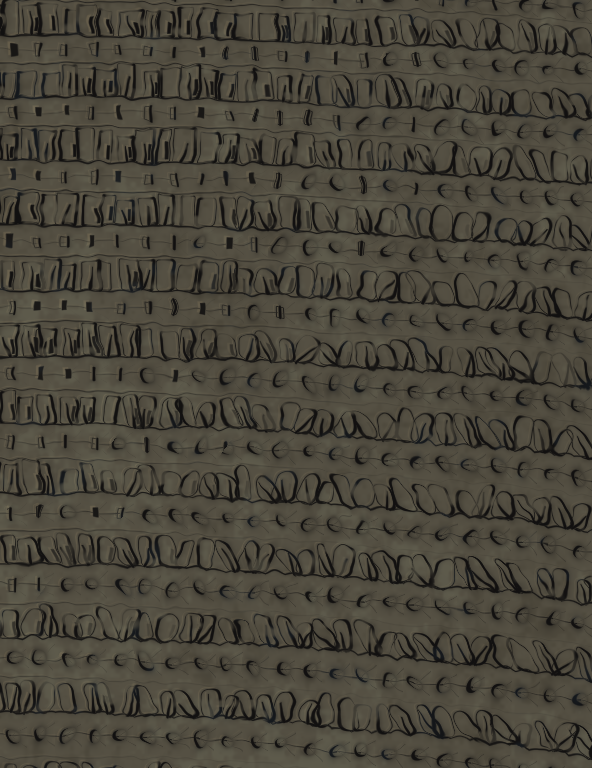
Write a Shadertoy shader that draws this pattern.

```glsl
// Carved stone courses: rows of tall cells alternate with rows of small marks.
// Rows sag to the right; windows at upper left morph into petals and hooks.
// Courses repeat with floor and fract; hashes vary each cell.

const float ASPECT = 0.7695; // width in units of height
const vec3 ROW_CURVE = vec3(-0.308, 12.62, -1.39); // course number from depth
const vec2 SAG = vec2(0.026, 0.032); // drop at right: top, extra below
const float TALL_COUNT = 30.0;
const float MARK_COUNT = 22.0;
const float TALL_HALF = 0.0205;
const float BASELINE = 0.022;
const float HAIR = 0.0011; // thin groove
const float GROOVE = 0.0042; // thick groove
const float SOFTNESS = 0.0013;
const vec3 STONE = vec3(0.333, 0.314, 0.263);
const vec3 PALE = vec3(0.366, 0.354, 0.296);
const vec3 SHADE = vec3(0.30, 0.281, 0.232);
const vec3 DARK = vec3(0.055, 0.051, 0.052);
const vec3 TAN = vec3(0.085, 0.068, 0.042);
const vec3 BLUE = vec3(0.07, 0.085, 0.105);

vec3 hash3(vec2 p) {
  vec3 q = fract(p.xyx * vec3(0.1031, 0.1030, 0.0973));
  q += dot(q, q.yxz + 33.33);
  return fract((q.xxy + q.yzz) * q.zyx);
}

float noise(vec2 p) {
  vec2 i = floor(p), f = fract(p);
  f = f * f * (3.0 - 2.0 * f);
  return mix(mix(hash3(i).x, hash3(i + vec2(1, 0)).x, f.x),
             mix(hash3(i + vec2(0, 1)).x, hash3(i + 1.0).x, f.x), f.y);
}

float box(vec2 p, vec2 size, float r) {
  vec2 d = abs(p) - size + r;
  return length(max(d, 0.0)) + min(max(d.x, d.y), 0.0) - r;
}

float segment(vec2 p, vec2 a, vec2 b) {
  vec2 k = b - a;
  return length(p - a - k * clamp(dot(p - a, k) / dot(k, k), 0.0, 1.0));
}

float fill(float d) {
  float aa = max(SOFTNESS, 0.8 / iResolution.y);
  return 1.0 - smoothstep(-aa, aa, d);
}

// Soft-edged core inside a wider shadow
float groove(float d, float w) {
  return max(fill(abs(d) - w * 0.5), 0.34 * exp(-abs(d) / (w * 1.1)));
}

// Worn bars or slanted, tapered petals with inner strokes
float tallCells(vec2 q, float row, float morph) {
  float pitch = ASPECT / TALL_COUNT, ink = 0.0;
  float wear = smoothstep(0.12, 0.45, noise(q * 70.0 + row * 9.0));
  for (int i = -1; i <= 1; i++) {
    float id = floor(q.x / pitch) + float(i);
    vec3 h = hash3(vec2(id + 40.0, row * 7.0 + 11.0));
    vec3 k = hash3(vec2(id + 90.0, row * 5.0 + 63.0));
    vec2 size = vec2(pitch * mix(0.3, 0.52, h.z), TALL_HALF * mix(0.75, 1.02, k.x));
    vec2 g = q - vec2((id + 0.3 + 0.4 * h.x) * pitch, size.y - TALL_HALF);
    g.x -= g.y * ((h.y - 0.5) * mix(0.1, 1.15, morph) - 0.12 * morph);
    g.x *= 1.0 + 0.45 * morph * (k.z - 0.25) * g.y / size.y;
    vec2 u = g / size;
    float d = box(g, size, mix(0.001, size.x * 0.95, smoothstep(0.0, 0.6, morph)));
    float side = smoothstep(-0.5, 0.9, sign(k.y - 0.35) * u.x - 0.25 * u.y);
    float flank = mix(0.4, 1.0, max(morph, smoothstep(0.3, 0.9, abs(u.x))));
    ink = max(ink, groove(d, mix(HAIR, GROOVE, side)) * mix(0.3, 1.0, wear) * flank);
    // Inner stroke and dark slot
    float foot = (k.z - 0.5) * size.x * (0.5 + morph);
    float stroke = segment(g, vec2(foot, -size.y), vec2(-foot * 1.5, size.y * mix(0.1, 0.75, h.x)));
    float taper = mix(GROOVE, HAIR, smoothstep(-1.0, 1.0, u.y));
    ink = max(ink, step(0.42, k.y) * groove(stroke, taper) * mix(0.4, 1.0, wear));
    float slot = box(g - size * vec2(0.55, -0.3), vec2(0.0022, size.y * 0.5), 0.001);
    ink = max(ink, step(0.45, k.z) * (1.0 - morph) * fill(slot));
  }
  return ink;
}

// Windows at left, ticks between, hooks with chevrons at right
float smallMarks(vec2 q, float row, float morph) {
  float pitch = ASPECT / MARK_COUNT, id = floor(q.x / pitch);
  vec3 h = hash3(vec2(id + 20.0, row * 9.0 + 37.0));
  vec3 k = hash3(vec2(id + 70.0, row * 3.0 + 81.0));
  vec2 g = q - vec2((id + 0.37 + 0.16 * h.x) * pitch, 0.003 * (h.y - 0.5));
  float kind = morph + 0.6 * (h.z - 0.5);
  vec2 size = mix(vec2(0.0022, 0.0058), vec2(0.0048, 0.0085), k.xy);
  float window = box(g, size, 0.001), outline = groove(window, HAIR);
  float jamb = groove(segment(g, vec2(size.x, -size.y), size), GROOVE * 0.75);
  float mark = h.y > 0.6 ? fill(window) * 0.9 : max(jamb, outline * 0.7);
  float tick = groove(segment(g, vec2(0, -size.y), vec2(0, size.y)), GROOVE * 0.9);
  if (kind > 0.26) mark = max(tick, step(0.5, h.y) * outline);
  // Crescent of random lean and weight
  vec2 c = vec2(g.x + g.y * (k.z - 0.5) * 0.9, g.y * mix(0.75, 1.1, k.y));
  float radius = mix(0.0068, 0.0092, k.x);
  vec2 bite = vec2(mix(0.0024, 0.0044, h.x), 0.005 * (h.y - 0.35));
  float hook = max(length(c) - radius, radius * 0.96 - length(c - bite));
  if (kind > 0.45) mark = max(fill(hook), 0.36 * exp(-max(hook, 0.0) / 0.0035));
  float tail = smoothstep(-0.022, 0.0, g.x) * step(g.x, 0.0) * morph;
  float thread = groove(q.y + 0.004 * (noise(q * 40.0) - 0.5), HAIR * (1.0 + 0.8 * tail));
  float chevron = groove(abs(g.y) - 0.75 * g.x, HAIR) * step(0.0, g.x) * 0.33 * morph;
  return max(mark, max(thread * (0.3 + 0.25 * morph + 0.35 * tail), chevron));
}

float carving(vec2 p) {
  float x = p.x / ASPECT, depth = 1.0 - p.y;
  float t = depth - (SAG.x + SAG.y * depth) * x * x + 0.005 * (noise(p * 9.0) - 0.5);
  float course = ROW_CURVE.x + t * (ROW_CURVE.y + t * ROW_CURVE.z);
  float height = 1.0 / (ROW_CURVE.y + 2.0 * ROW_CURVE.z * t);
  float morph = smoothstep(0.25, 1.05, x * 0.8 + depth * 0.75);
  vec2 warp = 0.0055 * (vec2(noise(p * 70.0), noise(p * 70.0 + 31.0)) - 0.5);
  float row = floor(course + 0.5);
  vec2 tall = vec2(p.x, (row - course) * height) + warp;
  vec2 small = vec2(p.x, (0.5 - fract(course)) * height) + warp;
  float ink = max(tallCells(tall, row, morph), smallMarks(small, floor(course), morph));
  // Scalloped ledge below, thin lintel above
  float scallop = 0.0035 * morph * abs(sin(x * TALL_COUNT * 3.1416 + row));
  float ledge = groove(tall.y + BASELINE - scallop, mix(HAIR, GROOVE * 0.8, noise(p * 30.0)));
  float lintel = groove(tall.y - BASELINE - 0.001, HAIR) * mix(0.8, 0.12, morph);
  return max(ink, max(ledge * 0.92, lintel));
}

void mainImage(out vec4 fragColor, in vec2 fragCoord) {
  vec2 p = fragCoord / iResolution.xy * vec2(ASPECT, 1);
  float ink = carving(p), relief = carving(p + vec2(0.0035, -0.0022)) - ink;
  float grain = 0.35 * noise(p * 7.0) + 0.4 * noise(p * 45.0) + 0.25 * noise(p * 150.0);
  vec3 color = mix(SHADE, STONE, smoothstep(0.15, 0.45, grain));
  color = mix(color, PALE, smoothstep(0.5, 0.75, grain));
  // Lit rims, then dark grooves with cool patches
  color += TAN * max(relief, 0.0) * (1.0 - 0.8 * p.x);
  vec3 inkColor = mix(DARK, BLUE, smoothstep(0.65, 0.9, noise(p * 40.0 + 7.0)));
  fragColor = vec4(mix(color, inkColor, min(ink, 1.0) * 0.95), 1);
}
```
